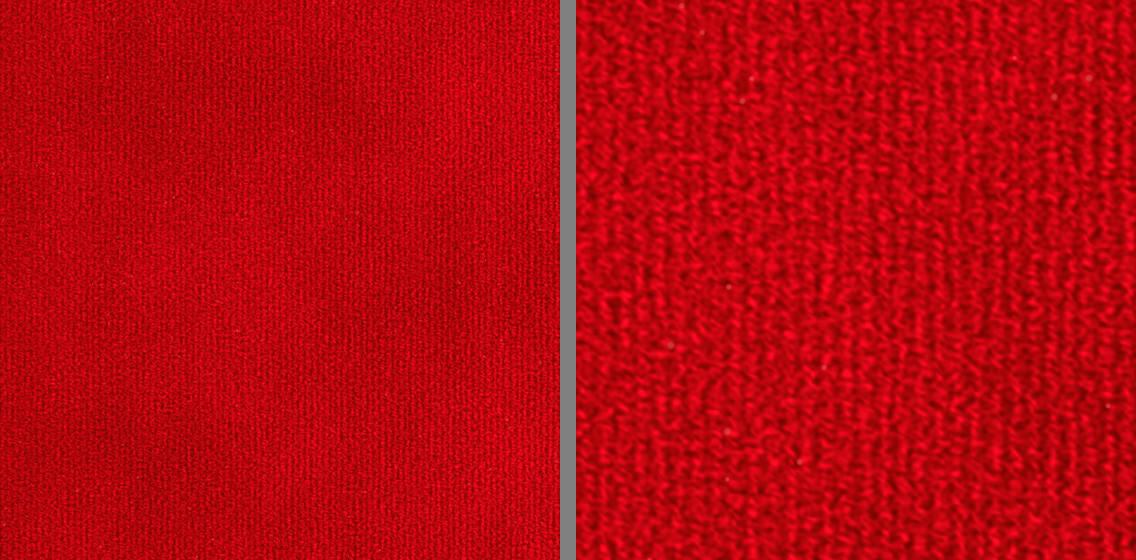
Left, the full canvas; right, a detail of the centre.
Give the GLSL for this texture, as a three.js fragment shader.

```glsl
varying vec2 vUv;

float hash(vec2 p) {
  vec3 q = fract(vec3(p.xyx) * 0.1031);
  q += dot(q, q.yzx + 33.33);
  return fract((q.x + q.y) * q.z);
}

float cornerSlope(vec2 cell, vec2 offset) {
  float angle = 6.2832 * hash(cell);
  return dot(vec2(cos(angle), sin(angle)), offset);
}

float gradientNoise(vec2 p) {
  vec2 i = floor(p), f = fract(p);
  vec2 u = f * f * f * (f * (f * 6.0 - 15.0) + 10.0);
  vec2 e = vec2(1.0, 0.0);
  float low = mix(cornerSlope(i, f), cornerSlope(i + e, f - e), u.x);
  float high = mix(cornerSlope(i + e.yx, f - e.yx), cornerSlope(i + e.xx, f - e.xx), u.x);
  return mix(low, high, u.y);
}

// Rows of slanted stitches running up each vertical rib
float knit(vec2 uv) {
  float x = uv.x * 90.0 + 0.3 * gradientNoise(uv * vec2(40.0, 14.0))
          + 0.45 * gradientNoise(uv * vec2(95.0, 150.0) + 17.0);
  float rib = floor(x);
  float across = fract(x) - 0.5;
  float crown = cos(6.2832 * across);
  float along = uv.y * 160.0 + 0.9 * across + hash(vec2(rib, 5.0))
              + 0.7 * gradientNoise(uv * vec2(90.0, 60.0) + 41.0);
  float stitch = sin(6.2832 * along) * (0.5 + 0.5 * crown);
  return crown * mix(0.15, 0.25, uv.x) + 0.19 * stitch;
}

// Sparse pale fibre ends
float lint(vec2 uv) {
  vec2 cell = floor(uv * 70.0);
  vec2 center = 0.25 + 0.5 * vec2(hash(cell + 3.0), hash(cell + 91.0));
  float size = mix(0.08, 0.17, hash(cell + 57.0));
  float spot = 1.0 - smoothstep(size * 0.4, size * 1.4, length(fract(uv * 70.0) - center));
  return spot * step(0.975, hash(cell + 130.0));
}

void main() {
  // Broad, worn variation of the pile
  float cloud = 0.16 * gradientNoise(vUv * vec2(3.5, 3.0) + 8.0)
              + 0.12 * gradientNoise(vUv * vec2(13.0, 8.0) + 23.0)
              + 0.12 * (vUv.x - 0.5);

  // Fuzzy yarn grain
  float grain = 0.62 * gradientNoise(vUv * vec2(150.0, 170.0) + 60.0)
              + 0.55 * gradientNoise(vUv * vec2(235.0, 255.0) + 7.3);

  float light = clamp(0.49 + cloud + grain + knit(vUv), -0.2, 1.2);
  vec3 red = vec3(0.51 + 0.41 * light,
                  0.018 + 0.012 * light * light,
                  0.01 + 0.1 * pow(max(light, 0.0), 1.3));
  gl_FragColor = vec4(mix(red, vec3(0.95, 0.32, 0.34), 0.6 * lint(vUv)), 1.0);
}
```
